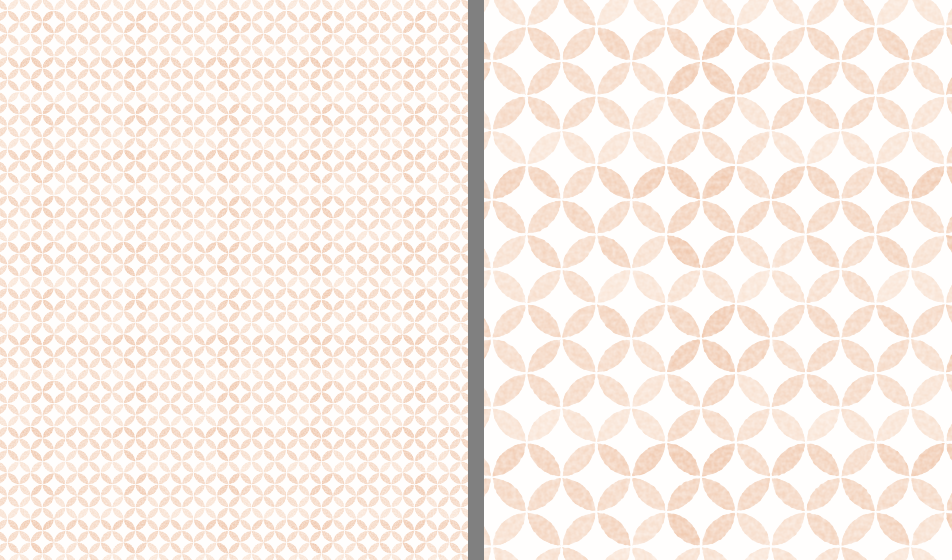
Left, the full canvas; right, a detail of the centre.
Reproduce this pattern procedurally as a Shadertoy shader.

```glsl
// Interlocking circles of blush leaf-shaped petals with a speckled, hand-printed tint.

#define GRID vec2(40.25, 48.45)      // petal cells across and down the canvas
#define NODE vec2(3.64, 7.91)        // a petal junction, in cells from the top left
#define INSET 0.03                   // gap around each petal, in cells
#define TINT_PERIOD 8.0              // cells before the tints repeat
#define GRAIN_SCALE 7.0              // speckles per cell
#define GRAIN 0.42                   // strength of the speckles
#define ROUGHNESS 0.022              // wobble of the petal edges
#define PAPER vec3(1.0, 0.995, 0.992)
#define PALE vec3(0.984, 0.920, 0.873)
#define DEEP vec3(0.954, 0.832, 0.752)

float hash(vec2 p) {
    vec3 q = fract(vec3(p.xyx) * 0.1031);
    q += dot(q, q.yzx + 33.33);
    return fract((q.x + q.y) * q.z);
}

vec2 gradient(vec2 corner) {
    float angle = 6.28318 * hash(corner);
    return vec2(cos(angle), sin(angle));
}

float gradientNoise(vec2 p) {
    vec2 i = floor(p), f = p - i;
    vec2 u = f * f * f * (f * (f * 6.0 - 15.0) + 10.0);
    float a = dot(gradient(i), f);
    float b = dot(gradient(i + vec2(1, 0)), f - vec2(1, 0));
    float c = dot(gradient(i + vec2(0, 1)), f - vec2(0, 1));
    float d = dot(gradient(i + vec2(1, 1)), f - vec2(1, 1));
    return mix(mix(a, b, u.x), mix(c, d, u.x), u.y);
}

// Overlap of two unit circles centred on opposite corners of the cell
float petalDistance(vec2 p) {
    return max(length(p - vec2(1, 0)), length(p - vec2(0, 1))) - 1.0 + INSET;
}

// Depth of colour per petal: random, with deeper columns and banded rows
float petalTint(vec2 cell) {
    vec2 c = mod(cell, TINT_PERIOD);
    float column = abs(c.x - 3.5) > 3.0 ? 0.28 : 0.0;
    float band = mod(c.y, 4.0);
    float row = band < 0.5 ? -0.25 : (band < 1.5 ? 0.2 : 0.0);
    return clamp(0.1 + 0.65 * hash(c + 17.0) + column + row, 0.0, 1.0);
}

void mainImage(out vec4 fragColor, in vec2 fragCoord) {
    vec2 uv = fragCoord / iResolution.xy;
    vec2 p = vec2(uv.x, 1.0 - uv.y) * GRID - NODE;
    float pixel = GRID.x / iResolution.x;

    // Petals lie along alternating diagonals of neighbouring cells
    vec2 cell = floor(p), local = p - cell;
    if (mod(cell.x + cell.y, 2.0) > 0.5) local.x = 1.0 - local.x;

    // Speckle and slightly worn edges
    vec2 grainPos = p * GRAIN_SCALE + 100.0;
    float grain = gradientNoise(grainPos) + 0.5 * gradientNoise(grainPos * 1.9 + 31.0);
    float d = petalDistance(local) + ROUGHNESS * grain;
    float ink = 1.0 - smoothstep(-0.6 * pixel, 0.6 * pixel, d);

    vec3 petal = mix(PALE, DEEP, petalTint(cell));
    petal = mix(petal, PAPER, GRAIN * clamp(grain, -0.6, 0.8));
    fragColor = vec4(mix(PAPER, petal, ink), 1.0);
}
```
